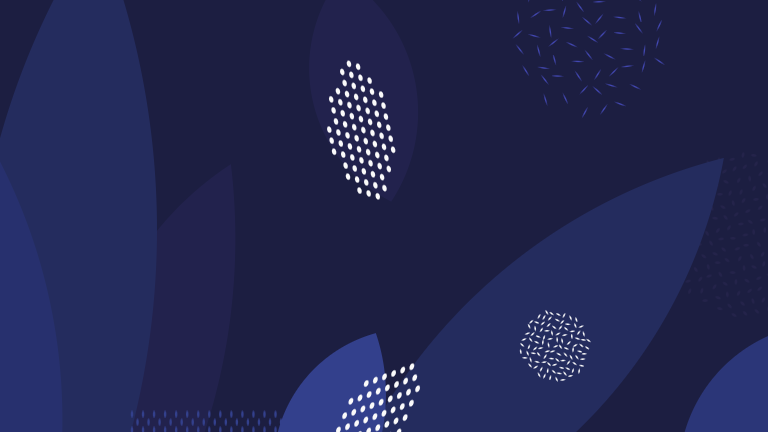
Write a Shadertoy shader that draws this background.

```glsl
const vec3 NIGHT = vec3(0.108, 0.116, 0.253);
const vec3 SPECK = vec3(0.140, 0.138, 0.290);
const vec3 PLUM = vec3(0.133, 0.133, 0.302);
const vec3 NAVY = vec3(0.140, 0.172, 0.370);
const vec3 INDIGO = vec3(0.152, 0.190, 0.430);
const vec3 COBALT = vec3(0.170, 0.212, 0.470);
const vec3 ROYAL = vec3(0.200, 0.250, 0.550);
const vec3 VIOLET = vec3(0.260, 0.280, 0.700);
const vec3 WHITE = vec3(0.98);

vec2 hash2(vec2 p) {
    vec3 q = fract(p.xyx * vec3(0.1031, 0.1030, 0.0973));
    q += dot(q, q.yzx + 33.33);
    return fract((q.xx + q.yz) * q.zy);
}

float disc(vec2 p, vec2 centre, float radius) {
    return length(p - centre) - radius;
}

// Disc whose rim passes through three points
float discThrough(vec2 p, vec2 a, vec2 b, vec2 c) {
    b -= a;
    c -= a;
    float bb = dot(b, b), cc = dot(c, c);
    vec2 centre = vec2(c.y * bb - b.y * cc, b.x * cc - c.x * bb)
                / (2.0 * (b.x * c.y - b.y * c.x));
    return disc(p, a + centre, length(centre));
}

// Leaf between two tips; each side passes through one more point
float leaf(vec2 p, vec2 top, vec2 bottom, vec2 sideA, vec2 sideB) {
    return max(discThrough(p, top, sideA, bottom), discThrough(p, top, sideB, bottom));
}

// Pointed grain, long axis turned counterclockwise from vertical
float grain(vec2 p, float angle, vec2 halfSize) {
    float c = cos(angle), s = sin(angle);
    vec2 q = mat2(c, -s, s, c) * p;
    return (length(q / halfSize) - 1.0) * halfSize.x;
}

// Nearest node of a skewed lattice, optionally jittered
vec2 latticeNode(vec2 p, vec2 origin, vec2 u, vec2 v, float jitter) {
    mat2 basis = mat2(u, v);
    vec2 id = floor(inverse(basis) * (p - origin) + 0.5);
    return origin + basis * (id + jitter * (hash2(id + 40.0) - 0.5));
}

float randomAngle(vec2 node) {
    return 6.2832 * hash2(floor(node * 60.0)).x;
}

void paint(inout vec3 colour, vec3 tint, float d, float pixel) {
    colour = mix(colour, tint, clamp(0.5 - d / pixel, 0.0, 1.0));
}

// Keeps only the grains whose node lies inside a region
float keepInside(float d, float region) {
    return region > 0.0 ? 1.0 : d;
}

void mainImage(out vec4 fragColor, in vec2 fragCoord) {
    // Canvas is 16 by 9 units
    float pixel = 9.0 / iResolution.y;
    vec2 p = fragCoord * pixel;
    vec3 colour = NIGHT;

    // Faint specks at the right
    vec2 node = latticeNode(p, vec2(15.5, 4.1), vec2(0.23, 0.05), vec2(-0.07, 0.22), 0.25);
    float d = grain(p - node, randomAngle(node), vec2(0.028, 0.055));
    paint(colour, SPECK, keepInside(d, disc(node, vec2(15.5, 4.1), 1.68)), pixel);

    // Leaves at the left
    d = leaf(p, vec2(4.81, 5.58), vec2(2.65, -3.29), vec2(3.27, 4.19), vec2(4.90, 4.31));
    paint(colour, PLUM, d, pixel);
    d = leaf(p, vec2(2.02, 10.56), vec2(0.79, -4.54), vec2(0.0, 6.12), vec2(3.27, 4.31));
    paint(colour, NAVY, d, pixel);
    paint(colour, INDIGO, disc(p, vec2(-10.5, 0.25), 11.8), pixel);

    // Hanging leaf with white seeds
    d = leaf(p, vec2(7.12, 9.52), vec2(8.15, 4.80), vec2(6.44, 7.58), vec2(8.71, 6.71));
    paint(colour, PLUM, d, pixel);
    node = latticeNode(p, vec2(7.27, 7.67), vec2(0.19, -0.06), vec2(0.05, -0.23), 0.0);
    d = grain(p - node, 0.25, vec2(0.044, 0.068));
    float region = leaf(node, vec2(7.25, 7.75), vec2(7.85, 4.77), vec2(6.83, 6.60), vec2(8.25, 6.23));
    paint(colour, WHITE, keepInside(d, region), pixel);

    // Great leaf at the right
    d = leaf(p, vec2(15.08, 5.71), vec2(6.65, -2.75), vec2(11.46, 4.10), vec2(14.17, 2.96));
    paint(colour, NAVY, d, pixel);

    // Blue strip along the floor
    node = latticeNode(p, vec2(2.75, 0.04), vec2(0.23, 0.0), vec2(0.115, 0.165), 0.0);
    d = grain(p - node, 0.0, vec2(0.025, 0.072));
    region = max(abs(node.x - 4.3) - 1.6, node.y - 0.39);
    paint(colour, ROYAL, keepInside(d, region), pixel);

    // Bright shapes at the bottom
    d = leaf(p, vec2(7.83, 2.06), vec2(6.29, -2.5), vec2(6.54, 1.31), vec2(8.04, 0.77));
    paint(colour, ROYAL, d, pixel);
    paint(colour, COBALT, disc(p, vec2(17.29, -0.875), 3.15), pixel);

    // White seeds over the bright leaf
    node = latticeNode(p, vec2(8.58, 1.36), vec2(0.19, 0.07), vec2(-0.06, 0.23), 0.0);
    d = grain(p - node, -0.4, vec2(0.044, 0.072));
    region = leaf(node, vec2(8.71, 1.46), vec2(6.98, -1.2), vec2(7.40, 0.83), vec2(8.58, 0.35));
    paint(colour, WHITE, keepInside(d, region), pixel);

    // Round cluster of small white dashes
    node = latticeNode(p, vec2(11.56, 1.79), vec2(0.125, -0.03), vec2(0.04, 0.125), 0.3);
    d = grain(p - node, randomAngle(node), vec2(0.016, 0.042));
    paint(colour, WHITE, keepInside(d, disc(node, vec2(11.56, 1.79), 0.73)), pixel);

    // Loose violet dashes at the top
    node = latticeNode(p, vec2(12.27, 8.17), vec2(0.35, 0.06), vec2(-0.06, 0.35), 0.45);
    d = grain(p - node, randomAngle(node), vec2(0.014, 0.085));
    paint(colour, VIOLET, keepInside(d, disc(node, vec2(12.27, 8.17), 1.55)), pixel);

    fragColor = vec4(colour, 1.0);
}
```
